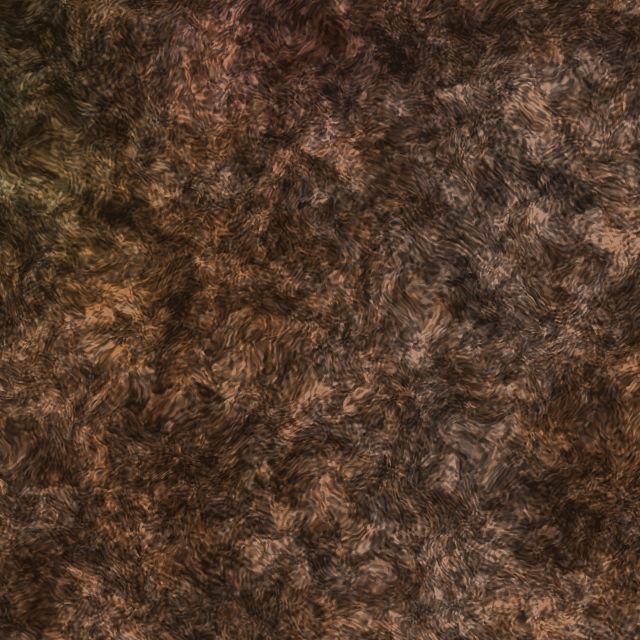
Write a WebGL 2 fragment shader that draws this texture.

```glsl
#version 300 es
precision highp float;
// Weathered dark earth: rusty and grey mottling, scratchy fibres, creases and pale grit.
uniform vec2 u_resolution;
out vec4 fragColor;

vec2 hash2(vec2 p) {
    vec3 q = fract(p.xyx * vec3(0.1031, 0.1030, 0.0973));
    q += dot(q, q.yzx + 33.33);
    return fract((q.xx + q.yz) * q.zy);
}

mat2 rotation(float angle) {
    float c = cos(angle), s = sin(angle);
    return mat2(c, s, -s, c);
}

// Layered sines that bend the domain
vec2 sway(vec2 p) {
    vec2 w = vec2(0.0);
    float amp = 0.5;
    for (int i = 0; i < 4; i++) {
        w += amp * sin(p.yx + w.yx * 2.0 + vec2(1.3, 4.1) * float(i));
        p = rotation(1.1) * p * 1.9;
        amp *= 0.55;
    }
    return w;
}

// Cellular noise with softly blended cell values, 0 to 1
float mottle(vec2 p) {
    vec2 id = floor(p), f = p - id;
    float sum = 0.0, total = 0.0;
    for (int k = 0; k < 9; k++) {
        vec2 o = vec2(k % 3, k / 3) - 1.0;
        vec2 d = o + hash2(id + o) - f;
        float weight = exp(-9.0 * dot(d, d));
        sum += weight * hash2(id + o + 57.0).x;
        total += weight;
    }
    return sum / total;
}

// Patches of curved parallel strokes, each cell with its own direction
float strokes(vec2 p, float density) {
    vec2 id = floor(p), f = p - id;
    float sum = 0.0, total = 0.0;
    for (int k = 0; k < 9; k++) {
        vec2 o = vec2(k % 3, k / 3) - 1.0;
        vec2 h = hash2(id + o + 19.0);
        vec2 d = rotation(h.x * 6.28) * (o + hash2(id + o) - f);
        float weight = exp(-6.0 * dot(d, d));
        sum += weight * cos(density * (d.y + (h.y - 0.5) * 1.6 * d.x * d.x) + h.y * 40.0);
        total += weight;
    }
    return sum / total;
}

// Sparse rounded grains with soft rims
float grit(vec2 p) {
    vec2 id = floor(p), f = p - id;
    float light = 0.0;
    for (int k = 0; k < 9; k++) {
        vec2 o = vec2(k % 3, k / 3) - 1.0;
        vec2 h = hash2(id + o + 83.0);
        float radius = 0.16 + 0.32 * h.y;
        float dist = length(o + hash2(id + o) - f);
        light = max(light, step(0.91, h.x) * (1.0 - smoothstep(radius * 0.3, radius, dist)));
    }
    return light;
}

// Thin dark line where a field crosses its middle value
float crease(float field, float width) {
    return 1.0 - smoothstep(0.0, width, abs(field - 0.5));
}

float patchAt(vec2 p, vec2 centre, vec2 size) {
    vec2 d = (p - centre) / size;
    return exp(-dot(d, d));
}

void main() {
    vec2 uv = gl_FragCoord.xy / u_resolution;
    vec2 bent = uv + 0.035 * sway(uv * 9.0) + 0.006 * sway(uv * 60.0);

    // Mottling from broad stains down to fine grain
    float tone = 0.0, scale = 5.0;
    vec2 p = bent;
    for (int i = 0; i < 6; i++) {
        float amp = min(0.26 + 0.05 * float(i), 0.42);
        tone += amp * (mottle(p * scale + 7.3 * float(i)) - 0.5) / 0.23;
        p = rotation(0.7) * p;
        scale *= 2.15;
    }

    // Fibres and creases
    float rough = smoothstep(0.2, 0.7, mottle(bent * 7.0 + 31.0));
    tone += (0.25 + 0.3 * rough) * strokes(bent * 15.0, 42.0);
    tone += 0.45 * strokes(bent * 37.0 + 5.0, 24.0);
    tone -= 0.7 * rough * crease(mottle(bent * 26.0 + 3.0), 0.07);
    tone -= 0.6 * crease(mottle(bent * vec2(7.0, 13.0) + 11.0), 0.035);

    // Broad colour areas
    vec2 area = uv + 0.07 * sway(uv * 7.0 + 2.0);
    float rust = patchAt(area, vec2(0.24, 0.52), vec2(0.24, 0.24))
               + patchAt(area, vec2(0.96, 0.33), vec2(0.16, 0.16))
               + 0.5 * patchAt(area, vec2(0.25, 0.14), vec2(0.2, 0.14));
    float ash = patchAt(area, vec2(0.84, 0.76), vec2(0.3, 0.22))
              + 0.8 * patchAt(area, vec2(0.65, 0.3), vec2(0.22, 0.22));
    float moss = patchAt(area, vec2(0.06, 0.83), vec2(0.24, 0.28));
    float wine = patchAt(area, vec2(0.44, 0.92), vec2(0.24, 0.16));
    tone += 0.3 * ash + 0.15 * rust - 0.6 * moss - 0.25 * wine;

    // Hue wanders from rusty to greyish, paler tones are greyer
    float fineHue = mottle(bent * 20.0 + 71.0) + mottle(bent * 85.0 + 43.0) - 1.0;
    float grey = clamp(0.45 - 0.5 * rust + 0.35 * ash + 0.5 * fineHue + 0.08 * tone, 0.0, 1.0);
    vec3 tint = mix(vec3(1.04, 0.66, 0.41), vec3(0.99, 0.78, 0.66), grey);
    tint *= mix(vec3(1.0), vec3(0.93, 1.07, 0.92), min(moss, 1.0));
    tint *= mix(vec3(1.0), vec3(1.03, 0.91, 0.97), wine);

    vec3 colour = tint * 0.285 * exp(0.34 * clamp(tone, -2.6, 2.6));
    float speck = max(grit(bent * 62.0), 0.7 * grit(bent * 115.0 + 9.0));
    colour = mix(colour, vec3(0.60, 0.46, 0.36) * (0.75 + 0.12 * tone), 0.55 * speck);
    fragColor = vec4(clamp(colour, 0.0, 1.0), 1.0);
}
```
